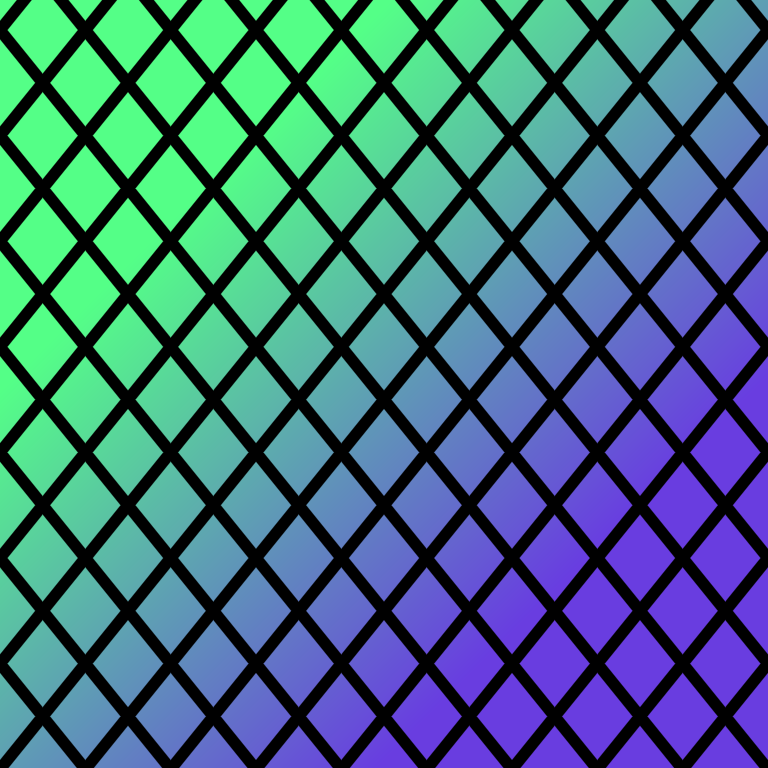
Reproduce this pattern procedurally as a WebGL 2 fragment shader.

```glsl
#version 300 es
precision highp float;

uniform vec2 u_resolution;
out vec4 fragColor;

const vec3 GREEN = vec3(0.33, 1.0, 0.53);
const vec3 VIOLET = vec3(0.41, 0.24, 0.88);
const vec3 BLACK = vec3(0.0);

const vec2 REPEATS = vec2(9.0, 7.273);   // diamonds across and down
const float LATTICE_BASE = -0.0016;      // height of the lowest row of crossings
const float LINE_WIDTH = 0.0152;
const vec2 FADE_RANGE = vec2(0.255, 0.745);

// Distance from t to the nearest whole number
float nearestLine(float t) {
    return abs(fract(t + 0.5) - 0.5);
}

// Distance to two crossing families of slanted lines
float latticeDistance(vec2 p, vec2 repeats) {
    vec2 q = p * repeats;
    float d = min(nearestLine(q.x + q.y), nearestLine(q.x - q.y));
    return d / length(repeats);
}

// Diagonal fade from the upper left to the lower right, flat at both ends
vec3 diagonalFade(vec2 p, vec3 from, vec3 to, vec2 range) {
    float s = 0.5 * (p.x + 1.0 - p.y);
    return mix(from, to, clamp((s - range.x) / (range.y - range.x), 0.0, 1.0));
}

// Antialiased coverage of a stroke
float strokeMask(float d, float width, float pixel) {
    return 1.0 - smoothstep(-0.75 * pixel, 0.75 * pixel, d - 0.5 * width);
}

void main() {
    vec2 p = gl_FragCoord.xy / u_resolution;
    float pixel = 1.0 / min(u_resolution.x, u_resolution.y);

    vec3 color = diagonalFade(p, GREEN, VIOLET, FADE_RANGE);
    float d = latticeDistance(p - vec2(0.0, LATTICE_BASE), REPEATS);
    color = mix(color, BLACK, strokeMask(d, LINE_WIDTH, pixel));

    fragColor = vec4(color, 1.0);
}
```
